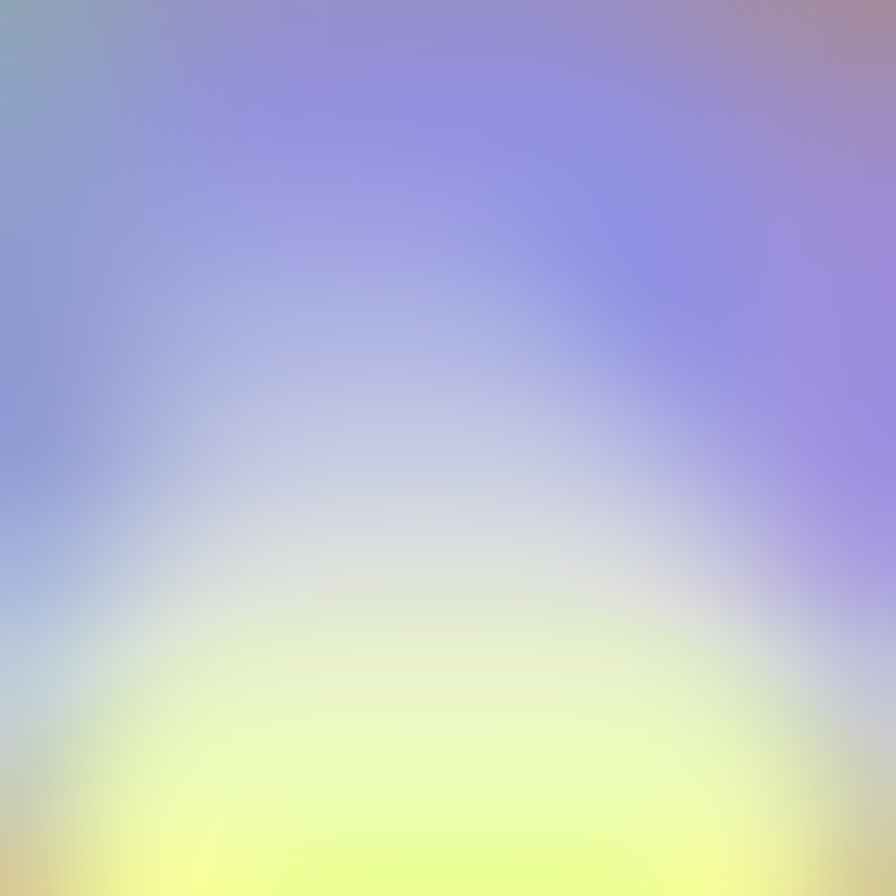
Reproduce this background procedurally as a WebGL 2 fragment shader.

```glsl
#version 300 es
precision highp float;
// Soft dawn gradient: a lime glow rising into periwinkle, with cooler and warmer sides.

uniform vec2 u_resolution;
out vec4 fragColor;

const int STOPS = 9;

// Evenly spaced colour stops from bottom to top.
const vec3 LEFT_SKY[STOPS] = vec3[](
    vec3(.86, .79, .58), vec3(.79, .81, .77), vec3(.75, .81, .86),
    vec3(.64, .70, .86), vec3(.56, .60, .83), vec3(.56, .60, .82),
    vec3(.56, .61, .81), vec3(.56, .63, .78), vec3(.56, .64, .71));
const vec3 CENTRE_SKY[STOPS] = vec3[](
    vec3(.92, 1.0, .55), vec3(.93, .995, .71), vec3(.93, .96, .82),
    vec3(.87, .88, .87), vec3(.775, .80, .89), vec3(.69, .715, .89),
    vec3(.625, .63, .89), vec3(.58, .56, .88), vec3(.59, .56, .79));
const vec3 RIGHT_SKY[STOPS] = vec3[](
    vec3(.84, .79, .57), vec3(.82, .82, .76), vec3(.76, .77, .86),
    vec3(.65, .61, .88), vec3(.61, .55, .88), vec3(.61, .55, .87),
    vec3(.615, .55, .84), vec3(.62, .55, .75), vec3(.65, .55, .61));

const vec3 BLUE_BAND = vec3(.545, .56, .90);
const vec3 WARM_TINT = vec3(.05, 0.0, .03);
const vec3 DOME_TINT = vec3(-.012, -.004, -.03);

// Gaussian-weighted blend of the stops, free of visible kinks.
vec3 smoothRamp(vec3 stops[STOPS], float t) {
    vec3 sum = vec3(0.0);
    float total = 0.0;
    for (int i = 0; i < STOPS; i++) {
        float d = t * float(STOPS - 1) - float(i);
        float weight = exp(-2.0 * d * d);
        sum += stops[i] * weight;
        total += weight;
    }
    return sum / total;
}

float falloff(float d, float width) {
    return exp(-d * d / (width * width));
}

// Elliptical glow turned by an angle.
float glow(vec2 p, vec2 centre, vec2 radius, float angle) {
    vec2 q = p - centre;
    float c = cos(angle), s = sin(angle);
    q = vec2(c * q.x + s * q.y, c * q.y - s * q.x) / radius;
    return exp(-dot(q, q));
}

// Faint rim that starts at a circle's edge and fades inward.
float domeRim(vec2 p, vec2 centre, float radius) {
    float inside = radius - length(p - centre);
    return smoothstep(-.01, .03, inside) * (1.0 - smoothstep(.03, .18, inside));
}

void main() {
    vec2 uv = gl_FragCoord.xy / u_resolution;

    // Vertical gradient with a diagonal blue band.
    vec3 colour = smoothRamp(CENTRE_SKY, uv.y);
    float band = glow(uv, vec2(.76, .70), vec2(.26, .15), -.82);
    colour = mix(colour, BLUE_BAND, .92 * band);

    // Side gradients reach further inward with height.
    float rise = smoothstep(.05, .50, uv.y);
    float leftReach = mix(.11, .20, rise);
    float rightReach = mix(.12, .21, rise) + .06 * smoothstep(.75, 1.0, uv.y);
    colour = mix(colour, smoothRamp(LEFT_SKY, uv.y), falloff(uv.x, leftReach));
    colour = mix(colour, smoothRamp(RIGHT_SKY, uv.y), falloff(1.0 - uv.x, rightReach));

    // Warm pools at the base and the faint edge of the dome.
    float pools = glow(uv, vec2(.21, 0.0), vec2(.10, .09), 0.0)
                + glow(uv, vec2(.82, 0.0), vec2(.10, .09), 0.0);
    colour += WARM_TINT * pools;
    colour += DOME_TINT * domeRim(uv, vec2(.5, -.357), .712);

    fragColor = vec4(clamp(colour, 0.0, 1.0), 1.0);
}
```
